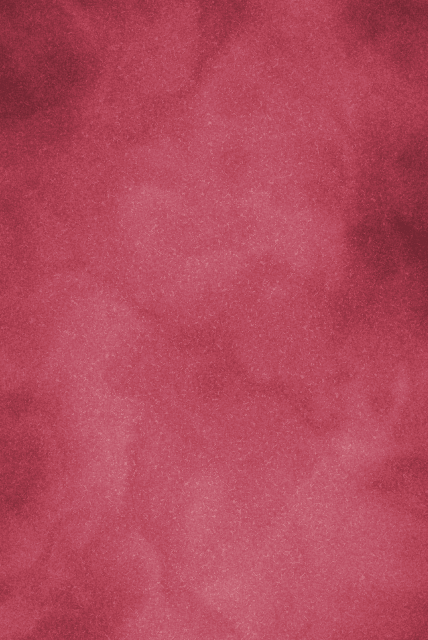
This texture is drawn by a Shadertoy shader. Its source:

```glsl
// Mottled crimson suede: soft warped clouds, a smudged vignette toward the
// edges, and a very fine fibrous grain with small curled pale flecks.
// One scalar tone is summed from these layers and mapped to a colour ramp.

const vec3 WINE   = vec3(0.56, 0.19, 0.25);
const vec3 GARNET = vec3(0.64, 0.22, 0.29);
const vec3 CRIMSON = vec3(0.71, 0.27, 0.34);
const vec3 ROSE   = vec3(0.74, 0.32, 0.40);
const vec3 PINK   = vec3(0.77, 0.38, 0.45);

const float BASE_TONE      = 0.66;
const float CLOUD_SCALE    = 4.6;   // clouds per canvas height
const float CLOUD_CONTRAST = 1.6;
const float CLOUD_WARP     = 2.1;
const float EDGE_DARKENING = 0.66;
const float EDGE_SMUDGE    = 1.2;
const float GRAIN_SCALE    = 560.0; // grains per canvas height
const float GRAIN_CONTRAST = 0.36;
const float COARSE_SHARE   = 0.45;
const float FLECK_SCALE    = 250.0;
const float FLECK_STRENGTH = 0.45;

const mat2 TURN = mat2(0.8, 0.6, -0.6, 0.8);

float hash(vec2 cell) {
    uvec2 q = uvec2(ivec2(cell)) * uvec2(1597334673u, 3812015801u);
    uint n = (q.x ^ q.y) * 1597334673u;
    n = (n ^ (n >> 15)) * 2246822519u;
    return float((n ^ (n >> 13)) >> 8) / 16777216.0;
}

float noise(vec2 p) {
    vec2 cell = floor(p);
    vec2 f = fract(p);
    f = f * f * f * (f * (f * 6.0 - 15.0) + 10.0);
    float low  = mix(hash(cell), hash(cell + vec2(1, 0)), f.x);
    float high = mix(hash(cell + vec2(0, 1)), hash(cell + vec2(1, 1)), f.x);
    return mix(low, high, f.y);
}

// Layered noise, centred on zero
float fbm(vec2 p) {
    float sum = 0.0;
    float amplitude = 0.5;
    for (int i = 0; i < 5; i++) {
        sum += amplitude * (noise(p) - 0.5);
        p = TURN * p * 2.03 + 17.3;
        amplitude *= 0.5;
    }
    return sum;
}

float clouds(vec2 p) {
    vec2 q = p * CLOUD_SCALE;
    vec2 warp = vec2(fbm(q + 31.7), fbm(q + 83.1));
    return fbm(q + CLOUD_WARP * warp + 5.4);
}

float grain(vec2 p) {
    float fine = noise(TURN * p * GRAIN_SCALE) - 0.5;
    float coarse = noise(TURN * TURN * p * GRAIN_SCALE * 0.6 + 40.0) - 0.5;
    return fine + COARSE_SHARE * coarse;
}

// Short curled fibres: thin noise contours, broken up by a second noise
float flecks(vec2 p) {
    float contour = 1.0 - abs(2.0 * noise(TURN * p * FLECK_SCALE + 9.0) - 1.0);
    float broken = noise(p * FLECK_SCALE * 1.3 + 71.0);
    return smoothstep(0.72, 0.98, contour) * smoothstep(0.5, 0.8, broken);
}

// Tones 0 to 1 span the ramp; values beyond extend its end slopes
vec3 ramp(float tone) {
    float t = clamp(tone, -0.3, 1.5) * 4.0;
    vec3 colour = WINE + (GARNET - WINE) * min(t, 1.0);
    colour += (CRIMSON - GARNET) * clamp(t - 1.0, 0.0, 1.0);
    colour += (ROSE - CRIMSON) * clamp(t - 2.0, 0.0, 1.0);
    return colour + (PINK - ROSE) * max(t - 3.0, 0.0);
}

void mainImage(out vec4 fragColor, in vec2 fragCoord) {
    vec2 p = fragCoord / iResolution.y;
    vec2 fromCentre = 2.0 * fragCoord / iResolution.xy - 1.0;

    // Broad light and shade, heaviest at the sides and upper corners
    float reach = length(fromCentre * vec2(1.0, 0.75)) + 0.08 * fromCentre.y;
    float edge = smoothstep(0.4, 1.3, reach);
    float smudge = fbm(p * CLOUD_SCALE * 1.5 + 57.0);
    float tone = BASE_TONE + CLOUD_CONTRAST * clouds(p);
    tone -= edge * (EDGE_DARKENING + EDGE_SMUDGE * smudge);

    // Fibrous surface
    tone += GRAIN_CONTRAST * grain(p);
    tone += FLECK_STRENGTH * flecks(p) * (1.0 - 0.5 * edge);

    fragColor = vec4(ramp(tone), 1.0);
}
```
